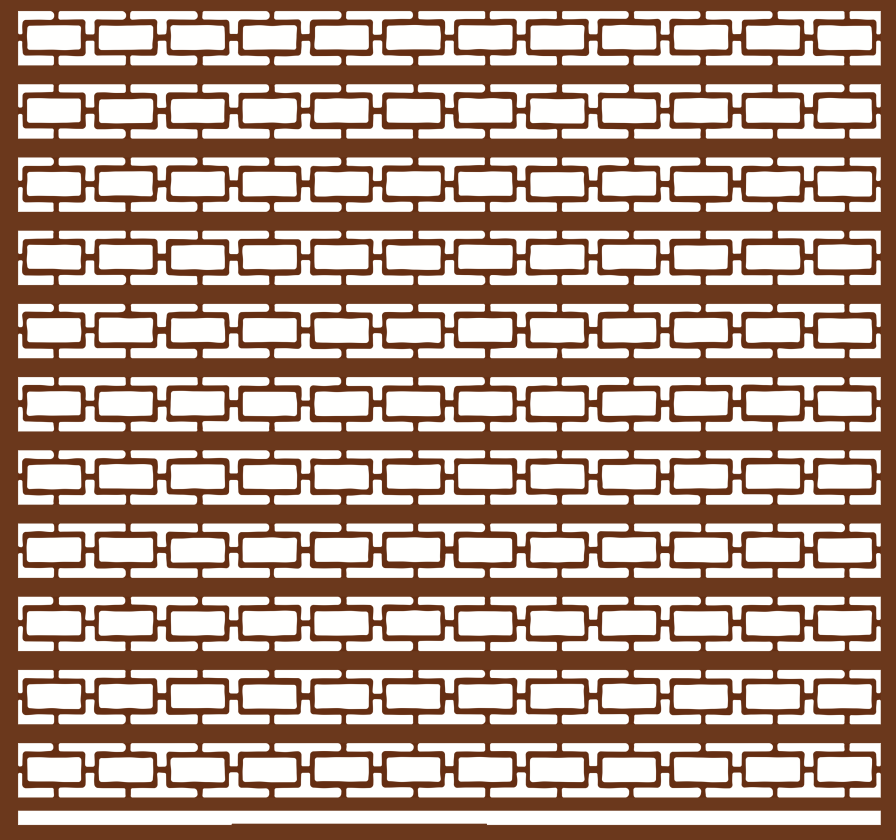
Give the GLSL for this pattern, as a WebGL 2 fragment shader.

```glsl
#version 300 es
precision highp float;
// Draws a brown lattice: 11 rows of 12 linked rectangular frames between solid bars.

uniform vec2 u_resolution;
out vec4 outColor;

// Layout, in units where the canvas is 720 high; y runs downward
const float CANVAS_HEIGHT = 720.0;
const vec2 REPEATS = vec2(12.0, 11.0);
const vec2 PERIOD = vec2(61.62, 62.75);
const vec2 GRID_START = vec2(15.5, 1.4);
const float WINDOW_HALF = 23.3;
const vec2 FRAME_HALF = vec2(27.0, 15.6);
const vec2 HOLE_HALF = vec2(23.1, 10.4);
const float POST_HALF = 2.1;
const float LINK_HALF = 2.7;

const vec3 WHITE = vec3(1.0, 1.0, 0.995);
const vec3 BAR_BROWN = vec3(0.42, 0.22, 0.11);
const vec3 LINE_BROWN = vec3(0.395, 0.18, 0.07);

float hash(vec2 p) {
    vec3 q = fract(vec3(p.xyx) * 0.1031);
    q += dot(q, q.yzx + 33.33);
    return fract((q.x + q.y) * q.z);
}

float noise(vec2 p) {
    vec2 cell = floor(p);
    vec2 f = fract(p);
    f = f * f * (3.0 - 2.0 * f);
    float low = mix(hash(cell), hash(cell + vec2(1.0, 0.0)), f.x);
    float high = mix(hash(cell + vec2(0.0, 1.0)), hash(cell + vec2(1.0)), f.x);
    return mix(low, high, f.y);
}

float roundBox(vec2 p, vec2 halfSize, float radius) {
    vec2 q = abs(p) - halfSize + radius;
    return length(max(q, 0.0)) + min(max(q.x, q.y), 0.0) - radius;
}

// Union of two shapes with a circular fillet in the inner corner
float filletUnion(float a, float b, float radius) {
    vec2 inset = max(radius - vec2(a, b), 0.0);
    return max(radius, min(a, b)) - length(inset);
}

// Solid bars and outer border: negative inside the brown
float barDistance(vec2 p, float localY) {
    float side = min(p.x - GRID_START.x, GRID_START.x + PERIOD.x * REPEATS.x - p.x);
    return min(WINDOW_HALF - abs(localY), side);
}

// One frame with its posts and links, joined to the bars
float latticeDistance(vec2 local, vec2 cell, float bars) {
    vec2 q = local - vec2(0.0, -0.6 + 0.5 * (hash(cell + 7.0) - 0.5));
    float body = min(bars, roundBox(q, FRAME_HALF, 3.0));

    // Horizontal links, then vertical posts with uneven strip ends
    body = filletUnion(body, abs(local.y + 0.6) - LINK_HALF, 1.5);
    float postX = local.x - 1.9;
    float pick = hash(vec2(cell.x, sign(local.y) + 3.0) + 0.3 * mod(cell.y, 2.0));
    float endRadius = postX < 0.0 ? mix(1.6, 3.3, step(0.55, pick)) : 1.7;
    body = filletUnion(body, abs(postX) - POST_HALF, endRadius);

    float hole = roundBox(q, HOLE_HALF, 2.4);
    return max(body, -hole);
}

void main() {
    float pixel = CANVAS_HEIGHT / u_resolution.y;
    vec2 p = gl_FragCoord.xy * pixel;
    p.y = CANVAS_HEIGHT - p.y;

    // Repeat cells, limited to the grid
    vec2 cell = clamp(floor((p - GRID_START) / PERIOD), vec2(0.0), REPEATS - 1.0);
    vec2 local = p - GRID_START - (cell + 0.5) * PERIOD;

    float bars = barDistance(p, local.y);
    float brown = latticeDistance(local, cell, bars);

    // Slight hand-cut unevenness on the thin lines
    float wobble = (noise(p * vec2(0.09, 0.13)) - 0.5) * 0.9;
    brown += wobble * smoothstep(0.0, 3.0, bars);

    // Narrow open strip below the last row, with a shallow raised ledge
    float gridRight = GRID_START.x + PERIOD.x * REPEATS.x;
    vec2 stripCentre = vec2(0.5 * (GRID_START.x + gridRight), 701.0);
    float strip = roundBox(p - stripCentre, vec2(0.5 * (gridRight - GRID_START.x), 6.1), 0.3);
    float ledge = roundBox(p - vec2(308.0, 708.0), vec2(109.5, 2.0), 0.8);
    brown = max(brown, -max(strip, -ledge));

    vec3 ink = mix(BAR_BROWN, LINE_BROWN, smoothstep(-pixel, pixel, bars));
    float coverage = smoothstep(-0.7 * pixel, 0.7 * pixel, brown);
    outColor = vec4(mix(ink, WHITE, coverage), 1.0);
}
```
